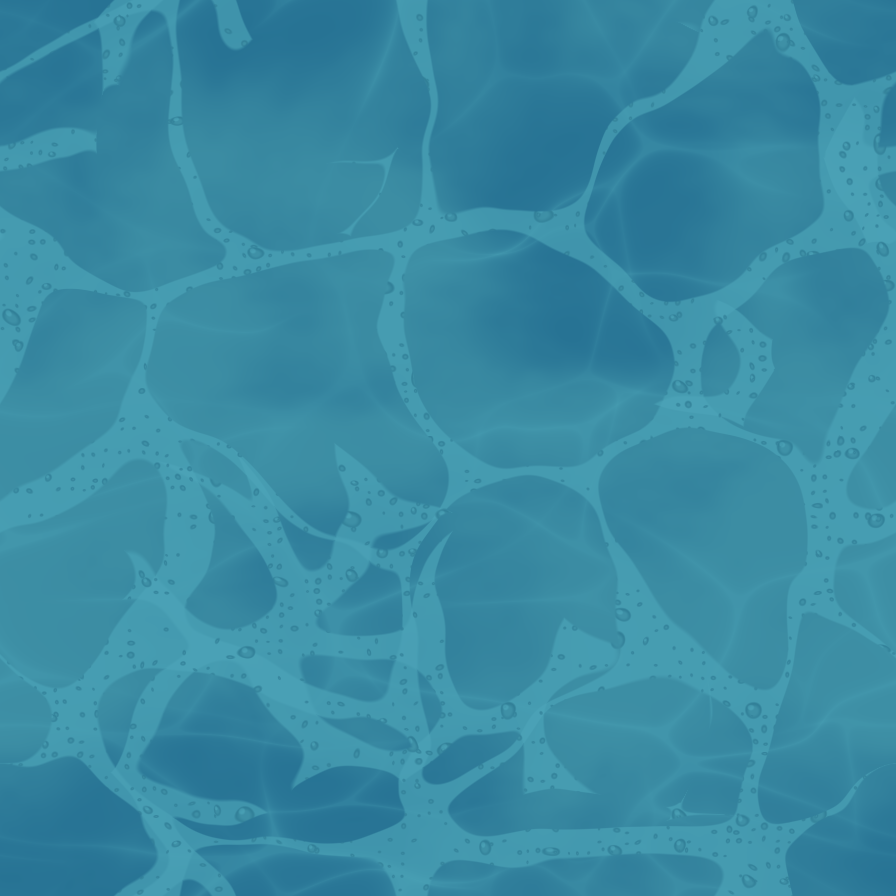
Write a three.js fragment shader that draws this texture.

```glsl
// Tiling water surface: soft caustic lines under a drifting network of bubbly foam.
varying vec2 vUv;

#define DEEP vec3(0.150, 0.447, 0.578)
#define SHALLOW vec3(0.235, 0.553, 0.640)
#define FOAM vec3(0.282, 0.625, 0.705)
#define BUBBLE_RIM vec3(0.165, 0.465, 0.565)
#define GLINT vec3(0.330, 0.690, 0.765)
#define FOAM_CELLS 4.0
#define LACE_CELLS 7.0
#define FOAM_WIDTH 0.055
#define CAUSTIC_GAIN 0.50
#define EDGE_SOFT 0.0015

vec2 hash2(vec2 p) {
  vec3 q = fract(p.xyx * vec3(0.1031, 0.1030, 0.0973));
  q += dot(q, q.yzx + 33.33);
  return fract((q.xx + q.yz) * q.zy);
}

// Two channels of value noise that wrap after a whole period
vec2 noise2(vec2 p, vec2 period, float seed) {
  vec2 q = p * period, id = floor(q), f = q - id;
  f = f * f * f * (f * (f * 6.0 - 15.0) + 10.0);
  vec2 a = hash2(mod(id, period) + seed);
  vec2 b = hash2(mod(id + vec2(1.0, 0.0), period) + seed);
  vec2 c = hash2(mod(id + vec2(0.0, 1.0), period) + seed);
  vec2 d = hash2(mod(id + 1.0, period) + seed);
  return mix(mix(a, b, f.x), mix(c, d, f.x), f.y);
}

float fbm(vec2 p, vec2 period, float seed) {
  float sum = 0.0, gain = 0.5;
  for (int i = 0; i < 5; i++) {
    sum += gain * noise2(p, period, seed).x;
    period *= 2.0;
    seed += 17.0;
    gain *= 0.5;
  }
  return sum;
}

vec2 warp(vec2 p, float period, float amount, float seed) {
  return p + amount * (noise2(p, vec2(period), seed) - 0.5);
}

vec2 cellPoint(vec2 id, vec2 period, float seed) {
  return 0.5 + 0.84 * (hash2(mod(id, period) + seed) - 0.5);
}

// Distance to the nearest cell wall, with corners rounded by a smooth minimum
float cellWall(vec2 p, vec2 period, float seed, float sharp) {
  vec2 q = p * period, id = floor(q), f = q - id, nearest = vec2(9.0);
  for (int y = -1; y <= 1; y++)
    for (int x = -1; x <= 1; x++) {
      vec2 o = vec2(float(x), float(y));
      vec2 r = o + cellPoint(id + o, period, seed) - f;
      if (dot(r, r) < dot(nearest, nearest)) nearest = r;
    }
  float sum = 0.0001;
  for (int y = -2; y <= 2; y++)
    for (int x = -2; x <= 2; x++) {
      vec2 o = vec2(float(x), float(y));
      vec2 r = o + cellPoint(id + o, period, seed) - f;
      vec2 d = r - nearest;
      if (dot(d, d) > 0.0001)
        sum += exp(-sharp * dot(0.5 * (nearest + r), normalize(d)));
    }
  return -log(sum) / sharp;
}

// Thin bright line with a faint halo along the cell walls
float caustic(vec2 p, vec2 period, float seed) {
  float wall = max(cellWall(p, period, seed, 26.0), 0.0);
  return 0.7 * exp(-wall / 0.022) + 0.3 * exp(-wall / 0.12);
}

// Scattered bubbles: x = body, y = dark rim, z = small glint
vec3 bubbles(vec2 p, float period, float share, float seed) {
  vec2 q = p * period, id = mod(floor(q), period);
  vec2 pick = hash2(id + seed), shape = hash2(id + seed + 71.0);
  float crowd = noise2(id / period, vec2(9.0), seed).x;
  float present = step(pick.x, share * (0.4 + 1.2 * crowd));
  float radius = mix(0.10, 0.29, pick.y * pick.y);
  vec2 d = fract(q) - 0.5 - 0.40 * (shape - 0.5);
  float dist = length(d * mix(vec2(0.9, 1.3), vec2(1.2, 0.9), shape.y)) - radius;
  float soft = EDGE_SOFT * period;
  float body = 1.0 - smoothstep(-soft, soft, dist);
  float rim = body * smoothstep(-0.45 * radius - soft, 0.0, dist + 0.15 * d.y);
  float glint = 1.0 - smoothstep(0.0, soft + 0.1 * radius, length(d - radius * vec2(-0.3, 0.35)) - 0.2 * radius);
  return present * vec3(body, rim, glint * body);
}

void main() {
  vec2 p = vUv;

  // Water body with cloudy depth
  float depth = fbm(warp(p, 5.0, 0.08, 3.0), vec2(3.0, 4.0), 11.0);
  vec3 color = mix(DEEP, SHALLOW, smoothstep(0.24, 0.70, depth));

  // Caustic webs, fading in and out
  vec2 bent = warp(warp(p, 4.0, 0.13, 23.0), 9.0, 0.04, 29.0);
  vec2 fade = smoothstep(0.25, 0.75, noise2(p, vec2(5.0), 37.0));
  float light = caustic(bent, vec2(3.0, 5.0), 41.0) * (0.25 + 0.75 * fade.x);
  light += 0.65 * caustic(bent.yx + 0.3, vec2(8.0, 4.0), 53.0) * fade.y;
  color = mix(color, FOAM, min(CAUSTIC_GAIN * light, 0.8));

  // Foam network: wide strands plus patches of finer lace
  vec2 drift = warp(warp(p, 5.0, 0.10, 61.0), 13.0, 0.032, 67.0);
  vec2 spread = noise2(p, vec2(5.0), 73.0);
  float lumps = noise2(p, vec2(19.0), 79.0).x - 0.5;
  float strand = cellWall(drift, vec2(FOAM_CELLS), 83.0, 14.0)
    - FOAM_WIDTH * (0.1 + 2.0 * spread.x * spread.x + 0.5 * lumps);
  float lace = cellWall(drift, vec2(LACE_CELLS), 97.0, 16.0)
    - mix(-0.30, 0.10, smoothstep(0.45, 0.85, spread.y)) - 0.04 * lumps;
  float soft = EDGE_SOFT * FOAM_CELLS;
  float strandMask = 1.0 - smoothstep(-soft, soft, strand);
  float laceMask = 1.0 - smoothstep(-2.0 * soft, 2.0 * soft, lace);
  float foam = max(strandMask, laceMask);
  float film = 0.80 + 0.25 * (depth - 0.5) + 0.12 * strandMask * laceMask;
  vec3 foamColor = mix(color, FOAM, film) + 0.012 * strandMask * laceMask;

  // Bubbles of two sizes inside the foam
  vec2 wobble = warp(p, 40.0, 0.008, 101.0);
  vec3 fine = bubbles(wobble, 72.0, 0.50, 107.0);
  vec3 large = bubbles(wobble, 27.0, 0.36, 113.0);
  vec3 spots = max(fine, large);
  foamColor = mix(foamColor, SHALLOW, 0.75 * spots.x);
  foamColor = mix(foamColor, BUBBLE_RIM, 0.65 * spots.y);
  foamColor = mix(foamColor, GLINT, 0.45 * large.z);

  gl_FragColor = vec4(mix(color, foamColor, foam), 1.0);
}
```
